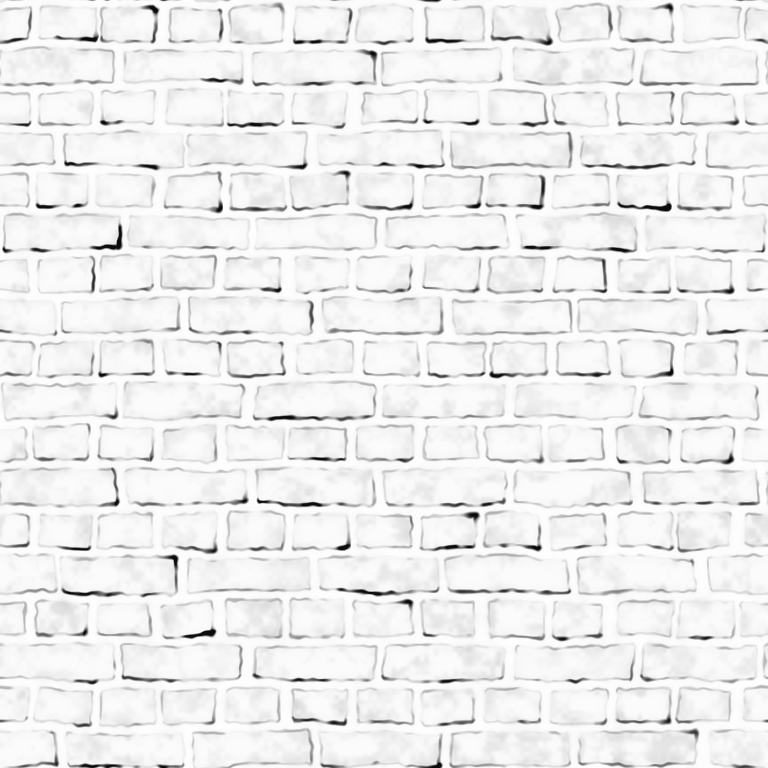
Write a Shadertoy shader that draws this texture map.

```glsl
#define ROWS 18.0
#define SHORT_BRICK 1.5
#define LONG_BRICK 3.0
#define BRICK_HEIGHT 0.77
#define JOINT 0.25
#define CORNER 0.07
#define WOBBLE 0.13
#define ROUGHNESS 0.06
#define LINE_WIDTH 0.048
#define STAIN 0.07
#define INK_LIMIT 0.95

vec2 hash22(vec2 p) {
    vec3 a = fract(p.xyx * vec3(0.1031, 0.1030, 0.0973));
    a += dot(a, a.yzx + 33.33);
    return fract((a.xx + a.yz) * a.zy);
}

// Two channels of value noise that wrap at the canvas border
vec2 noise(vec2 p, float scale) {
    p *= scale;
    vec2 cell = floor(p), f = fract(p);
    f = f * f * (3.0 - 2.0 * f);
    float period = ROWS * scale;
    vec2 a = mod(cell, period), b = mod(cell + 1.0, period);
    vec2 low = mix(hash22(a), hash22(vec2(b.x, a.y)), f.x);
    vec2 high = mix(hash22(vec2(a.x, b.y)), hash22(b), f.x);
    return mix(low, high, f.y);
}

float roundedBox(vec2 p, vec2 halfSize, float radius) {
    vec2 q = abs(p) - halfSize + radius;
    return length(max(q, 0.0)) + min(max(q.x, q.y), 0.0) - radius;
}

float nearSide(float t) {
    return smoothstep(-0.14, -0.02, t);
}

// Where the first joint of a course falls
float courseOffset(float row, bool isLong) {
    float k = floor(row * 0.5);
    float halfStep = mod(k + step(5.0, k), 2.0);
    float start = isLong ? halfStep * 0.5 * LONG_BRICK - 0.08 : 0.8;
    return start + 0.08 * (hash22(vec2(row, 71.0)).x - 0.5);
}

void mainImage(out vec4 fragColor, in vec2 fragCoord) {
    vec2 uv = fragCoord / iResolution.xy;
    vec2 wall = vec2(uv.x, 1.0 - uv.y) * ROWS;
    float pixel = ROWS / iResolution.y;

    // Uneven hand-laid edges and slightly drifting courses
    vec2 p = wall + WOBBLE * (noise(wall, 1.0) - 0.5)
                  + ROUGHNESS * (noise(wall, 6.0) - 0.5);
    p.y += 0.085 * (1.0 - cos(6.28318 * uv.y)) - 0.0625;
    p.x += 0.07 * sin(6.28318 * uv.x);

    // Alternating courses of short and long bricks
    float row = mod(floor(p.y), ROWS);
    bool isLong = mod(row, 2.0) > 0.5;
    float width = isLong ? LONG_BRICK : SHORT_BRICK;
    float along = (p.x - courseOffset(row, isLong)) / width;
    float column = mod(floor(along), ROWS / width);
    vec2 id = vec2(column, row);
    vec2 wear = hash22(id + 13.0);
    vec2 shape = hash22(id + 47.0);
    vec2 chip = hash22(id + 89.0);

    vec2 q = vec2((fract(along) - 0.5) * width, fract(p.y) - 0.5);
    q.x += 0.12 * (shape.x - 0.5);
    vec2 halfSize = 0.5 * vec2(width - JOINT - 0.09 * (shape.y - 0.5), BRICK_HEIGHT);
    float d = roundedBox(q, halfSize, CORNER);

    // Shadow strength: broken dark strokes below, patchy at the right, faint elsewhere
    vec2 patchy = mix(noise(wall + 5.0, 2.0), noise(wall, 5.0), 0.4);
    vec2 broken = smoothstep(0.33, 0.8, patchy);
    float below = 0.1 + broken.x * (0.3 + 0.8 * wear.x);
    float right = 0.04 + broken.y * (0.12 + 0.85 * wear.y * wear.y);
    float left = 0.02 + 0.22 * broken.x;
    float above = 0.02 + 0.26 * broken.y;
    float strength = max(
        max(below * nearSide(q.y - halfSize.y), right * nearSide(q.x - halfSize.x)),
        max(left * nearSide(-q.x - halfSize.x), above * nearSide(-q.y - halfSize.y)));

    // Dark chipped corners
    float chipSide = chip.y < 0.83 ? 1.0 : -1.0;
    vec2 toChip = (q - halfSize * vec2(1.0, chipSide)) * vec2(0.65, 1.0);
    float blob = smoothstep(0.62, 1.0, chip.x) * exp(-40.0 * dot(toChip, toChip));
    strength += 0.9 * blob;

    float lineWidth = max(LINE_WIDTH + 0.025 * min(strength, 1.2) + 0.05 * blob, 1.3 * pixel);
    float ink = strength * (1.0 - smoothstep(0.1 * lineWidth, lineWidth, abs(d)));

    // Soft mottling across the brick face, deeper just inside its edges
    float cloud = 0.45 * noise(wall + 9.0, 2.0).x + 0.35 * noise(wall + 3.0, 4.0).y
                + 0.2 * noise(wall, 9.0).x;
    float face = 1.0 - smoothstep(-0.1, 0.02, d);
    float stain = face * (0.012 + STAIN * smoothstep(0.42, 0.8, cloud) * (0.4 + 0.9 * shape.y));
    float halo = (0.01 + 0.1 * cloud * cloud) * exp(-9.0 * abs(d + 0.03));

    float shade = 0.998 - stain - halo;
    shade *= 1.0 - min(ink, INK_LIMIT);
    fragColor = vec4(vec3(shade), 1.0);
}
```
